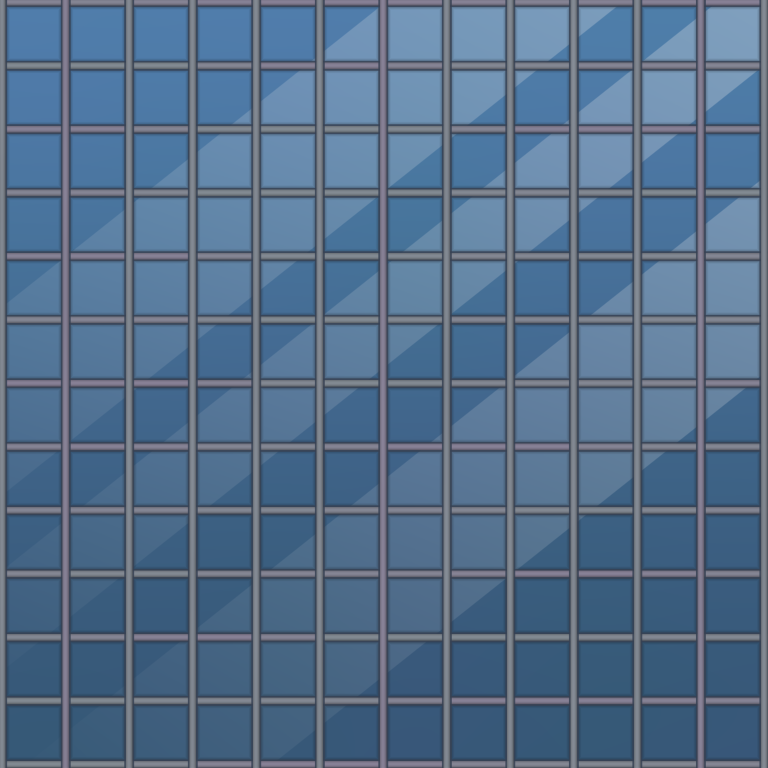
Give the GLSL for this pattern, as a Shadertoy shader.

```glsl
// Glass curtain wall: blue panes behind a grid of rounded metal bars, crossed by diagonal sky reflections.

#define PITCH 0.0827          // bar spacing, 12 panes across and down
#define OFFSET 0.0029         // first bar, from the left and top edges
#define BAR_HALF 0.053        // half width of a bar, in pitches
#define SEAM_HALF 0.078       // half width including the dark seam
#define STREAK_SLOPE 0.795
#define STREAK_GAIN 0.14
#define GLASS_TOP vec3(0.315, 0.495, 0.675)
#define GLASS_LOW vec3(0.215, 0.345, 0.470)
#define METAL_GREY vec3(0.485, 0.515, 0.545)
#define METAL_MAUVE vec3(0.505, 0.480, 0.560)
#define SEAM_COLOR vec3(0.215, 0.255, 0.325)

vec2 hashGradient(vec2 cell) {
    vec2 h = vec2(dot(cell, vec2(127.1, 311.7)), dot(cell, vec2(269.5, 183.3)));
    return 2.0 * fract(sin(h) * 43758.5) - 1.0;
}

float gradientNoise(vec2 p) {
    vec2 i = floor(p), f = fract(p);
    vec2 u = f * f * (3.0 - 2.0 * f);
    vec2 e = vec2(1.0, 0.0);
    float low = mix(dot(hashGradient(i), f), dot(hashGradient(i + e), f - e), u.x);
    float high = mix(dot(hashGradient(i + e.yx), f - e.yx), dot(hashGradient(i + 1.0), f - 1.0), u.x);
    return mix(low, high, u.y);
}

// Antialiased interval: 1 between start and end
float band(float x, float start, float end, float aa) {
    return smoothstep(start - aa, start + aa, x) - smoothstep(end - aa, end + aa, x);
}

vec3 glass(vec2 p, float px) {
    vec3 color = mix(GLASS_TOP, GLASS_LOW, smoothstep(-0.1, 1.0, p.y));
    float haze = gradientNoise(p * 4.0 + 7.3);
    color += haze * vec3(0.012, -0.008, 0.012);

    // Three parallel reflections, brighter toward the upper right
    float s = p.y + STREAK_SLOPE * p.x;
    float streak = band(s, 0.402, 0.647, px) + band(s, 0.745, 0.876, px) + band(s, 1.022, 1.277, px);
    float strength = STREAK_GAIN * (p.x + 1.0 - p.y);
    return mix(color, vec3(1.0, 0.97, 0.95), streak * strength);
}

// Lays a rounded bar with dark seams over the color below; s is the signed offset in pitches
vec3 layBar(vec3 below, float s, vec3 metal, float aa) {
    float d = abs(s);
    float seam = 1.0 - smoothstep(SEAM_HALF - aa, SEAM_HALF + aa, d);
    float body = 1.0 - smoothstep(BAR_HALF - aa, BAR_HALF + aa, d);
    float across = (s + 0.006) / BAR_HALF;
    vec3 shaded = metal * (1.05 - 0.30 * across * across);
    vec3 color = mix(below, SEAM_COLOR, 0.85 * seam);
    return mix(color, shaded, body);
}

void mainImage(out vec4 fragColor, in vec2 fragCoord) {
    vec2 p = fragCoord / iResolution.xy;
    p.y = 1.0 - p.y;
    float px = 1.0 / iResolution.y;
    float aa = 0.6 * px / PITCH;

    // Nearest bar on each axis
    vec2 g = (p - OFFSET) / PITCH;
    vec2 id = floor(g + 0.5);
    vec2 s = g - id;

    // Panes with a soft contact shadow along the frame
    vec3 color = glass(p, px);
    float edge = min(abs(s.x), abs(s.y));
    color *= 1.0 - 0.16 * (1.0 - smoothstep(SEAM_HALF, SEAM_HALF + 0.05, edge));

    // Horizontal bars vary per segment, and sit behind the vertical ones
    float segmentHue = gradientNoise(vec2(floor(g.x) * 0.23, id.y * 0.71) + 3.4);
    vec3 railMetal = mix(METAL_GREY, METAL_MAUVE, smoothstep(-0.25, 0.3, segmentHue));
    color = layBar(color, s.y, railMetal, aa);

    // Every fifth vertical bar is mauve
    float mauve = 1.0 - step(0.5, mod(id.x - 1.0, 5.0));
    float wear = 1.0 + 0.05 * gradientNoise(vec2(id.x * 1.37, p.y * 6.0));
    vec3 postMetal = mix(METAL_GREY, METAL_MAUVE, 0.1 + 0.85 * mauve) * wear;
    color = layBar(color, s.x, postMetal, aa);

    fragColor = vec4(color, 1.0);
}
```
